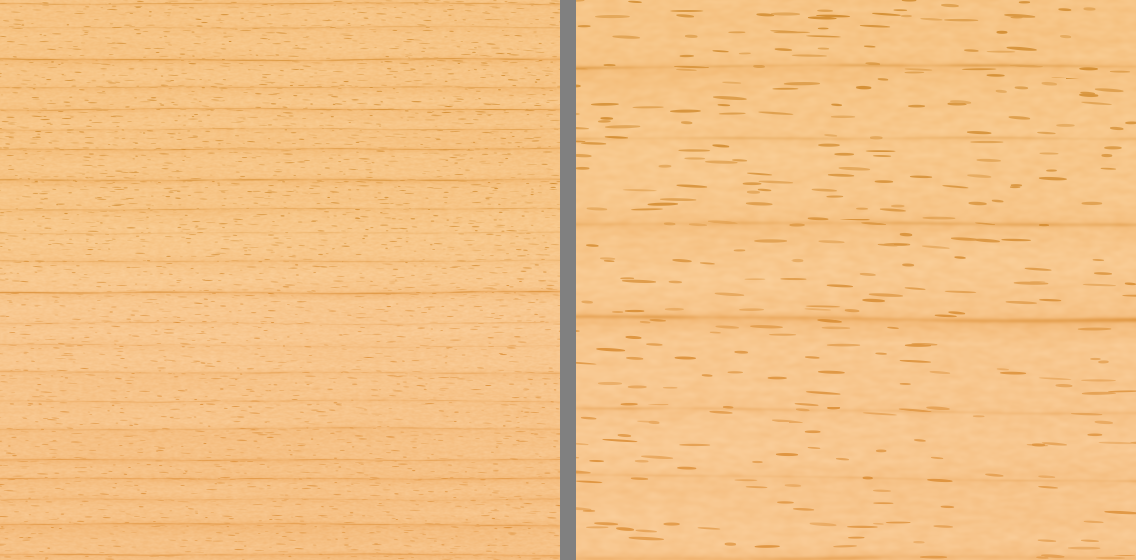
Left: the whole. Right: its middle third, enlarged.
Write a WebGL 2 fragment shader that draws this texture.

```glsl
#version 300 es
precision highp float;
// Pale straight-grained wood: wavering growth rings with soft lower shadows,
// broken dark ring lines, and thousands of short pore flecks along the grain.
// Rings come from warped height; flecks sit in jittered, overlapping grids.

#define RING_COUNT 21.0
#define RING_WOBBLE 0.0055
#define RING_SHADE 0.62
#define LINE_WIDTH 0.0011
#define LINE_STRENGTH 0.62
#define FLECK_LAYERS 4
#define FLECK_DENSITY 0.36
#define FLECK_THICKNESS 0.0017
#define FLECK_STRENGTH 0.78
#define FIBRE_CONTRAST 0.30
#define FLECK_SLOPE 0.045

uniform vec2 u_resolution;
out vec4 fragColor;

const vec3 LIGHT_WOOD = vec3(0.975, 0.792, 0.580);
const vec3 DARK_WOOD = vec3(0.945, 0.702, 0.435);
const vec3 PORE = vec3(0.850, 0.530, 0.165);

float hash(vec2 p) {
    vec3 q = fract(p.xyx * vec3(0.1031, 0.1030, 0.0973));
    q += dot(q, q.yzx + 33.33);
    return fract((q.x + q.y) * q.z);
}

vec2 gradient(vec2 cell) {
    float angle = 6.2832 * hash(cell + 71.0);
    return vec2(cos(angle), sin(angle));
}

// Gradient noise, roughly -0.7 to 0.7
float noise(vec2 p) {
    vec2 i = floor(p), f = p - i;
    vec2 w = f * f * f * (f * (f * 6.0 - 15.0) + 10.0);
    vec2 e = vec2(0.0, 1.0);
    float a = dot(gradient(i), f);
    float b = dot(gradient(i + e.yx), f - e.yx);
    float c = dot(gradient(i + e.xy), f - e.xy);
    float d = dot(gradient(i + e.yy), f - e.yy);
    return mix(mix(a, b, w.x), mix(c, d, w.x), w.y);
}

// One layer of tapered dashes, each kept inside its own cell
float fleckLayer(vec2 p, float layer, float density, float pixel) {
    vec2 size = vec2(0.036 + 0.004 * layer, 0.0100 + 0.0011 * layer);
    p += vec2(0.37, 0.0037) * layer;
    float row = floor(p.y / size.y);
    p.x += size.x * 9.0 * hash(vec2(row, 11.0 + layer));
    vec2 cell = vec2(floor(p.x / size.x), row);
    vec2 key = cell + 40.0 * layer;
    float halfLength = mix(0.0035, 0.0115, pow(hash(key + 3.0), 1.5));
    vec2 room = 0.5 * size - vec2(halfLength + 0.001, 0.0022);
    vec2 jitter = 2.0 * vec2(hash(key + 17.0), hash(key + 29.0)) - 1.0;
    vec2 q = p - (cell + 0.5) * size - jitter * room;
    q.y += q.x * FLECK_SLOPE * (2.0 * hash(key + 37.0) - 0.3);
    float along = q.x / halfLength;
    float thickness = FLECK_THICKNESS * mix(0.6, 1.15, hash(key + 43.0));
    float halfThick = 0.5 * thickness * sqrt(max(1.0 - along * along, 0.0));
    // Overlap of the dash with the pixel's height
    float cover = clamp((halfThick - abs(q.y)) / pixel + 0.5, 0.0, 1.0);
    cover *= min(1.0, 2.0 * halfThick / pixel);
    float ends = smoothstep(0.0, pixel * 1.5, halfLength - abs(q.x));
    float present = step(hash(key + 53.0), density);
    return cover * ends * present * mix(0.45, 1.0, hash(key + 61.0));
}

void main() {
    vec2 p = gl_FragCoord.xy / u_resolution.y;
    float pixel = 1.0 / u_resolution.y;

    // Grain-following coordinates
    vec2 grain = p;
    grain.y += RING_WOBBLE * noise(vec2(p.x * 2.3, p.y * 7.0) + 5.0);
    grain.y += RING_WOBBLE * 0.25 * noise(vec2(p.x * 9.0, p.y * 22.0));

    // Growth rings: sharp upper edge, shadow fading downwards
    float height = grain.y * RING_COUNT + 0.8 * noise(vec2(0.3, grain.y * 9.0));
    float ring = floor(height + 0.5);
    float d = height - ring;
    float strength = mix(0.35, 1.0, hash(vec2(ring + 20.0, 4.0)));
    float shade = d < 0.0 ? exp(d * 6.0) : exp(-d * 16.0);
    shade *= strength * (1.0 - 2.0 * abs(d));

    // Broken dark line at each ring edge
    float width = max(LINE_WIDTH, 0.6 * pixel);
    float offset = d / RING_COUNT / width;
    float breaks = smoothstep(-0.25, 0.4, noise(vec2(p.x * 17.0, ring * 3.7 + 0.5)));
    float line = exp(-offset * offset) * strength * mix(0.25, 1.0, breaks);

    // Broad tone, uneven bands and fine fibres
    float pale = exp(-pow((p.y - 0.46) / 0.17, 2.0));
    float tone = 0.39 - 0.20 * pale + 0.10 * smoothstep(0.35, 0.0, p.y);
    tone += 0.20 * noise(vec2(p.x * 1.2, grain.y * 30.0) + 9.0);
    tone += 0.14 * noise(vec2(p.x * 4.0, grain.y * 70.0));
    tone += FIBRE_CONTRAST * noise(grain * vec2(75.0, 210.0));
    tone += FIBRE_CONTRAST * 0.6 * noise(grain * vec2(170.0, 330.0) + 31.0);
    tone += RING_SHADE * (shade - 0.11);
    vec3 color = mix(LIGHT_WOOD, DARK_WOOD, tone);

    // Slightly yellower wood in the upper part
    float upper = smoothstep(0.40, 0.62, p.y);
    color += upper * vec3(0.0, 0.005, -0.012);

    // Pore flecks, denser close to ring edges
    float density = FLECK_DENSITY * (0.85 + 0.7 * shade + 0.2 * upper);
    float flecks = 0.0;
    for (int i = 0; i < FLECK_LAYERS; i++) {
        flecks = max(flecks, fleckLayer(grain, float(i), density, pixel));
    }
    vec3 pore = PORE + upper * vec3(-0.05, -0.02, -0.04);
    float dark = max(flecks * FLECK_STRENGTH, line * LINE_STRENGTH);
    fragColor = vec4(mix(color, pore, dark), 1.0);
}
```
